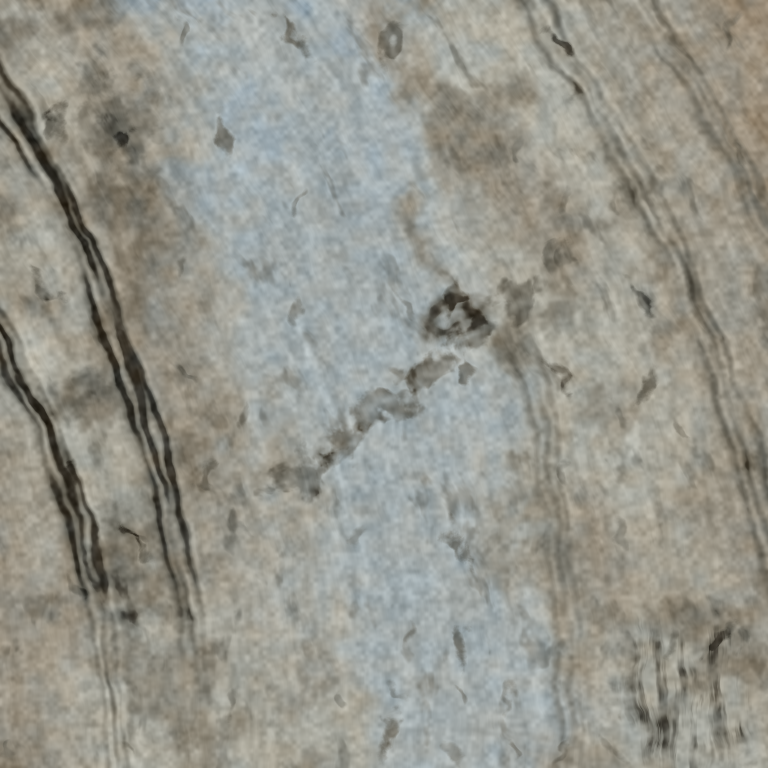
A WebGL 1 fragment shader for this texture:

```glsl
precision highp float;
// Weathered pale ground seen from above: a blue-grey band between beige belts,
// crossed by curved dark ruts, ragged stains and small cracks.
// Layers of noise follow a parabolic flow; marks are warped distance shapes.
uniform vec2 u_resolution;

const vec3 PALE = vec3(0.665, 0.66, 0.615);
const vec3 BLUE = vec3(0.64, 0.675, 0.68);
const vec3 SKY = vec3(0.58, 0.655, 0.71);
const vec3 BEIGE = vec3(0.595, 0.57, 0.515);
const vec3 BROWN = vec3(0.48, 0.455, 0.40);
const vec3 OCHRE = vec3(0.60, 0.53, 0.44);
const vec3 SOIL = vec3(0.34, 0.33, 0.29);
const vec3 SHADOW = vec3(0.17, 0.155, 0.125);

float hash(vec2 p) {
  vec3 q = fract(p.xyx * vec3(0.1031, 0.1030, 0.0973));
  q += dot(q, q.yzx + 33.33);
  return fract((q.x + q.y) * q.z);
}

float noise(vec2 p) {
  vec2 i = floor(p), f = fract(p);
  f = f * f * (3.0 - 2.0 * f);
  return mix(mix(hash(i), hash(i + vec2(1, 0)), f.x),
             mix(hash(i + vec2(0, 1)), hash(i + vec2(1, 1)), f.x), f.y);
}

float fbm(vec2 p) {
  float sum = 0.0, amp = 0.53;
  for (int i = 0; i < 4; i++) {
    sum += amp * noise(p);
    p = mat2(1.6, 1.2, -1.2, 1.6) * p + 17.3;
    amp *= 0.5;
  }
  return sum;
}

float bell(float x, float width) {
  return exp(-x * x / (width * width));
}

vec2 turn(vec2 p, float angle) {
  float c = cos(angle), s = sin(angle);
  return vec2(c * p.x + s * p.y, c * p.y - s * p.x);
}

// Ellipse with a ragged, soft edge and a blotchy inside.
float stain(vec2 p, vec2 center, vec2 halfSize, float angle, float rough) {
  float r = length(turn(p - center, angle) / halfSize);
  float blotch = fbm(p * 42.0 + center * 90.0);
  float body = 1.0 - smoothstep(0.55, 1.2, r + rough * (blotch - 0.5));
  return body * (0.45 + 1.1 * noise(p * 75.0 + center * 40.0));
}

// Signed distance to the parabola x = foot - bend * y^2.
float curveDistance(vec2 p, float foot, float bend) {
  float slope = 2.0 * bend * p.y;
  return (p.x - foot + bend * p.y * p.y) / sqrt(1.0 + slope * slope);
}

// Three uneven grooves, broken along their length; pale ridges are negative.
float ruts(vec2 p, float foot, float bend, float spacing) {
  float d = curveDistance(p, foot, bend), sum = 0.0;
  for (int i = 0; i < 3; i++) {
    float k = float(i) - 1.0;
    float wear = smoothstep(0.25, 0.7, noise(vec2(p.y * 10.0 + k * 7.1, foot * 50.0)));
    float wobble = noise(vec2(p.y * 14.0, k * 5.0 + foot * 30.0)) - 0.5;
    float line = d - k * spacing + 0.010 * wobble;
    sum += bell(line, 0.0035 + 0.003 * wear) * (0.15 + 0.95 * wear);
    sum -= 0.4 * bell(line - spacing * 0.5, 0.004);
  }
  return sum + 0.32 * bell(d, spacing * 1.6) * (0.5 + fbm(p * 30.0));
}

// Short ragged cracks scattered thinly, one to a cell.
float cracks(vec2 p, float cells) {
  vec2 id = floor(p * cells), q = fract(p * cells) - 0.5;
  q -= 0.3 * (vec2(hash(id + 3.0), hash(id + 8.0)) - 0.5);
  q = turn(q, (hash(id + 5.0) - 0.4) * 1.5);
  q += 0.22 * (vec2(noise(p * 60.0), noise(p * 60.0 + 19.0)) - 0.5);
  float r = length(q / vec2(0.09, 0.28)) + 1.3 * (fbm(p * 70.0) - 0.5);
  return step(0.8, hash(id + 21.0)) * (1.0 - smoothstep(0.3, 1.1, r));
}

vec3 ground(vec2 p, float flow) {
  float across = p.x + 0.25 * p.y;
  float broad = fbm(vec2(flow * 9.0, p.y * 4.0));
  float mottle = fbm(p * 15.0 + 40.0);
  float edge = across + 0.2 * (broad - 0.5) + 0.16 * (mottle - 0.5);
  vec3 color = mix(PALE, BEIGE, smoothstep(0.5, 0.78, broad));
  color = mix(color, BEIGE, 0.85 * smoothstep(0.88, 1.12, edge));
  float belt = bell(edge - 0.34, 0.09) * smoothstep(0.0, 0.45, p.y);
  color = mix(color, BEIGE, 0.9 * belt);
  color = mix(color, BROWN, belt * smoothstep(0.42, 0.62, mottle));
  color = mix(color, BEIGE, smoothstep(0.16, 0.03, p.x + 0.2 * p.y));
  float band = smoothstep(0.24, 0.10, abs(edge - 0.6));
  color = mix(color, BLUE, 0.9 * band);
  color = mix(color, SKY, 0.6 * band * smoothstep(0.55, 1.0, p.y) * smoothstep(0.4, 0.65, mottle));
  color = mix(color, OCHRE, 0.75 * smoothstep(1.08, 1.28, edge) * smoothstep(0.5, 0.9, p.y));
  return mix(color, BROWN, 0.55 * smoothstep(0.56, 0.74, mottle) * (1.0 - band));
}

void main() {
  vec2 uv = gl_FragCoord.xy / u_resolution;
  vec2 p = uv + 0.02 * (vec2(fbm(uv * 18.0), fbm(uv * 18.0 + 31.0)) - 0.5);
  float flow = p.x + 0.33 * p.y * p.y;
  vec3 color = ground(p, flow);

  // Curved wheel ruts, strongest at the left.
  float dark = 1.1 * ruts(p, 0.258, 0.326, 0.015) * smoothstep(0.04, 0.36, p.y);
  dark += 1.0 * ruts(p, 0.15, 0.47, 0.013);
  dark += 0.62 * ruts(p, 1.03, 0.34, 0.015) + 0.5 * ruts(p, 1.17, 0.34, 0.014);
  dark += 0.36 * ruts(p, 0.745, 0.2, 0.014) * smoothstep(0.65, 0.55, p.y);

  // Diagonal chain of stains, with one hollow dark patch.
  for (int i = 0; i < 7; i++) {
    float k = float(i);
    vec2 center = mix(vec2(0.39, 0.38), vec2(0.73, 0.66), k / 6.0);
    vec2 size = mix(vec2(0.026, 0.016), vec2(0.042, 0.03), hash(vec2(k, 4.0)));
    dark += 0.6 * stain(p, center, size, 0.5, 2.4);
  }
  vec2 patchCenter = vec2(0.587, 0.585);
  dark += 1.0 * stain(p, patchCenter, vec2(0.054, 0.029), 0.4, 0.5);
  dark -= 0.6 * stain(p, patchCenter, vec2(0.024, 0.01), 0.4, 0.6);

  // Broad stains and the streaked corner.
  dark += 0.55 * stain(p, vec2(0.155, 0.25), vec2(0.034, 0.1), 0.1, 0.8);
  dark += 0.6 * stain(p, vec2(0.1, 0.485), vec2(0.055, 0.03), 0.4, 1.2);
  dark += 0.45 * stain(p, vec2(0.15, 0.84), vec2(0.05, 0.09), 0.3, 1.8);
  float streak = fbm(vec2(flow * 75.0, p.y * 9.0));
  dark += 0.9 * stain(p, vec2(0.89, 0.09), vec2(0.09, 0.13), 0.0, 0.8) * smoothstep(0.42, 0.68, streak);
  dark += 0.75 * cracks(p, 9.0) + 0.45 * cracks(p + 0.37, 14.0);

  // Small smudges stretched along the flow.
  float smudge = fbm(vec2(flow * 34.0, p.y * 20.0) + 60.0);
  dark += 0.4 * smoothstep(0.62, 0.8, smudge);

  color = mix(color, SOIL, clamp(dark, 0.0, 1.0) * 0.88);
  color = mix(color, SHADOW, 0.85 * smoothstep(0.75, 1.35, dark));
  color += 0.12 * clamp(-dark, 0.0, 0.5);

  // Grain and fine streaks along the flow.
  float grain = noise(uv * 105.0) + 0.8 * noise(uv * 180.0 + 9.0) - 0.9;
  color += 0.095 * grain + 0.14 * (streak - 0.5);
  color += vec3(0.03, 0.0, -0.03) * (noise(uv * 45.0 + 70.0) - 0.5);
  gl_FragColor = vec4(clamp(color, 0.0, 1.0), 1.0);
}
```
